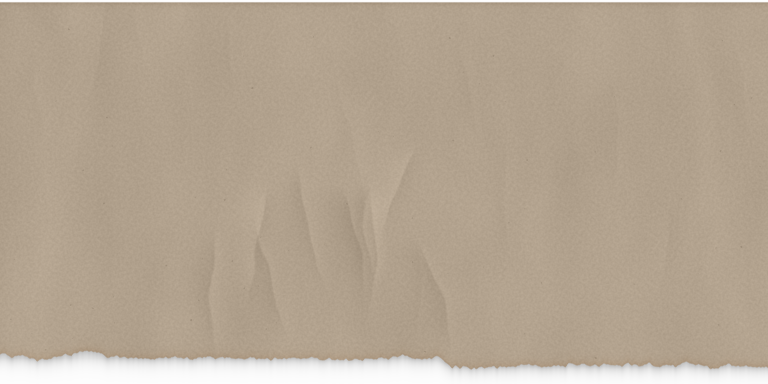
This texture is drawn by a Shadertoy shader. Its source:

```glsl
// Creased brown kraft paper with a torn lower edge casting a soft shadow on white.

float hash(vec2 p) {
    vec3 q = fract(p.xyx * vec3(0.1031, 0.1030, 0.0973));
    q += dot(q, q.yzx + 33.33);
    return fract((q.x + q.y) * q.z);
}

float gradientDot(vec2 cell, vec2 offset) {
    float angle = 6.2832 * hash(cell);
    return dot(vec2(cos(angle), sin(angle)), offset);
}

float gradientNoise(vec2 p) {
    vec2 i = floor(p), f = fract(p);
    vec2 u = f * f * f * (f * (f * 6.0 - 15.0) + 10.0);
    vec2 e = vec2(1.0, 0.0);
    return mix(mix(gradientDot(i, f), gradientDot(i + e.xy, f - e.xy), u.x),
               mix(gradientDot(i + e.yx, f - e.yx), gradientDot(i + 1.0, f - 1.0), u.x), u.y);
}

float fbm(vec2 p) {
    float sum = 0.0, gain = 1.0;
    for (int i = 0; i < 4; i++) {
        sum += gain * gradientNoise(p);
        p = mat2(1.6, 1.2, -1.2, 1.6) * p + 7.3;
        gain *= 0.5;
    }
    return sum;
}

// Height of the ragged lower edge, stepping down right of the middle
float tornEdge(float x) {
    float height = 0.066 - 0.021 * smoothstep(1.13, 1.18, x);
    height += 0.016 * exp(-pow((x - 0.22) / 0.045, 2.0));
    height += 0.010 * gradientNoise(vec2(x * 9.0, 3.5));
    height += 0.014 * abs(gradientNoise(vec2(x * 24.0, 8.4)));
    height += 0.008 * gradientNoise(vec2(x * 55.0, 5.3));
    return height + 0.005 * gradientNoise(vec2(x * 120.0, 1.6));
}

// A fold running down from its top: shaded on the left, lit on the right
float fold(vec2 p, vec2 top, float len, float lean, float bend) {
    float t = (top.y - p.y) / len;
    float d = p.x - top.x - lean * t - bend * sin(3.1416 * t);
    float taper = smoothstep(0.0, 0.25, t) * (1.0 - smoothstep(0.5, 1.0, t));
    float lit = 0.7 * exp(-max(d, 0.0) / 0.022);
    float shaded = -exp(min(d, 0.0) / 0.038);
    return taper * mix(shaded, lit, smoothstep(-0.004, 0.004, d));
}

// Strong folds gather left of the middle, faint ones spread everywhere
float creases(vec2 p) {
    float sum = 0.0;
    p.x += 0.014 * gradientNoise(p * 11.0);
    for (int i = 0; i < 20; i++) {
        float k = float(i);
        vec4 r = vec4(hash(vec2(k, 1.7)), hash(vec2(k, 5.1)),
                      hash(vec2(k, 9.4)), hash(vec2(k, 13.8)));
        bool strong = i < 9;
        vec2 top = strong ? vec2(0.56 + 0.065 * (k + r.x), 0.35 + 0.30 * r.y)
                          : vec2(0.18 * (k - 9.0 + r.x), 0.30 + 0.75 * r.y);
        float side = r.w < 0.35 ? -1.0 : 1.0;
        float shade = fold(p, top, 0.22 + 0.22 * r.z, 0.22 * (r.w - 0.45), 0.06 * (r.x - 0.5));
        sum += side * shade * (strong ? 0.036 : 0.010);
    }
    return sum;
}

void mainImage(out vec4 fragColor, in vec2 fragCoord) {
    vec2 p = fragCoord / iResolution.y;
    float pixel = 1.0 / iResolution.y;

    // Broad mottling and weak upright ripples
    vec2 warp = p + 0.08 * vec2(gradientNoise(p * 3.0), gradientNoise(p * 3.0 + 19.0));
    float tone = 0.024 * fbm(warp * vec2(4.5, 2.4) + 4.0);
    tone += 0.012 * gradientNoise(warp * vec2(13.0, 3.0) + 31.0);
    tone += creases(p);

    // Fine fibre grain with sparse dark flecks
    vec2 fibre = mat2(0.82, 0.57, -0.57, 0.82) * p;
    tone += 0.026 * gradientNoise(fibre * 125.0) + 0.022 * gradientNoise(fibre * 211.0 + 50.0);
    tone -= 0.07 * smoothstep(0.52, 0.68, gradientNoise(fibre * 75.0 + 90.0));

    // Paper colour, browner along its rims
    float above = p.y - tornEdge(p.x);
    float below = 0.994 - p.y;
    vec3 paper = vec3(0.697, 0.634, 0.555) + tone * vec3(1.0, 0.98, 0.95);
    paper -= vec3(0.03, 0.055, 0.075) * exp(-max(above, 0.0) / 0.009);
    paper -= vec3(0.07, 0.08, 0.09) * exp(-max(below, 0.0) / 0.006);
    paper -= 0.015 * exp(-p.x / 0.03);

    // White backing with the drop shadow of the torn edge
    float shadowDrop = max(0.066 - 0.021 * smoothstep(1.11, 1.20, p.x) - p.y, 0.0);
    float shadow = 0.25 * exp(-mix(max(-above, 0.0), shadowDrop, 0.4) / 0.014);
    vec3 backing = vec3(0.993 - shadow * step(p.y, 0.5));

    float cover = smoothstep(-pixel, pixel, above) * smoothstep(-pixel, pixel, below);
    fragColor = vec4(mix(backing, paper, cover), 1.0);
}
```
